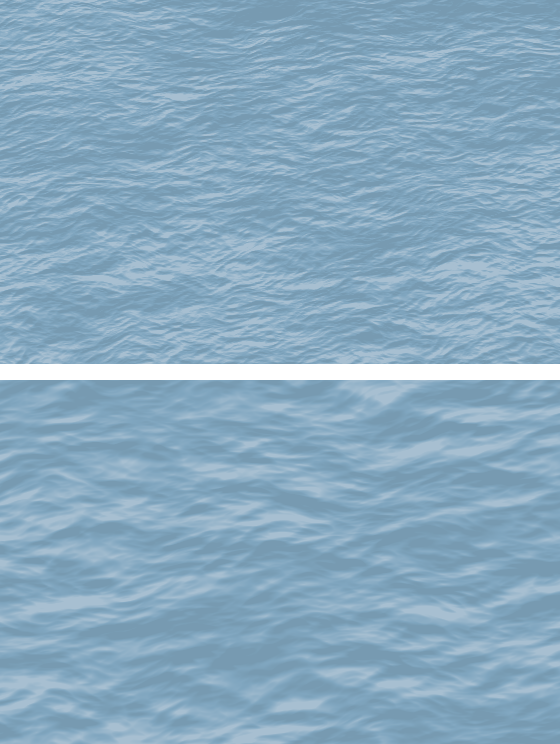
Top: the whole. Bottom: its middle third, enlarged.
Reproduce this texture procedurally as a WebGL 2 fragment shader.

```glsl
#version 300 es
precision highp float;
// Hazy open sea: wind ripples on a gentle swell, seen at a slant from above.

uniform vec2 u_resolution;
out vec4 fragColor;

// Water colours, from wave face to lit crest
const vec3 DEEP  = vec3(0.465, 0.605, 0.695);
const vec3 BLUE  = vec3(0.500, 0.650, 0.750);
const vec3 PALE  = vec3(0.560, 0.690, 0.780);
const vec3 SHEEN = vec3(0.655, 0.750, 0.820);

const int   OCTAVES      = 6;
const float BASE_FREQ    = 8.0;    // ripples per canvas height, largest scale
const float FREQ_STEP    = 1.8;
const float STRETCH      = 2.5;    // ripple length over thickness
const float TILT         = 0.13;   // mean crest direction, radians
const float TILT_SPREAD  = 0.20;
const float PERSPECTIVE  = 0.25;   // ripples tighten towards the top
const float SLOPE_STEP   = 0.006;  // sharpness of the large crests
const float CREST_GLOW   = 0.35;
const float PATCH_AMOUNT = 1.5;
const float NEAR_HAZE    = 0.55;   // paler water at the lower left
const float CONTRAST     = 1.0;

vec2 gradientAt(vec2 cell) {
  float angle = 6.28318 * fract(sin(dot(cell, vec2(127.1, 311.7))) * 43758.5);
  return vec2(cos(angle), sin(angle));
}

// Gradient noise, centred on zero
float noise(vec2 p) {
  vec2 i = floor(p), f = p - i;
  vec2 w = f * f * f * (f * (f * 6.0 - 15.0) + 10.0);
  vec2 e = vec2(1.0, 0.0);
  float a = dot(gradientAt(i), f);
  float b = dot(gradientAt(i + e.xy), f - e.xy);
  float c = dot(gradientAt(i + e.yx), f - e.yx);
  float d = dot(gradientAt(i + e.xx), f - e.xx);
  return mix(mix(a, b, w.x), mix(c, d, w.x), w.y);
}

// Distance from a crest line, slightly rounded at the top
float crestDistance(vec2 p) {
  float n = noise(p);
  return sqrt(n * n + 0.0004);
}

// Light on the ripples: bright behind each crest, dark on its near face
float rippleLight(vec2 p) {
  float light = 0.0;
  for (int i = 0; i < OCTAVES; i++) {
    float k = float(i);
    float freq = BASE_FREQ * pow(FREQ_STEP, k);
    float angle = TILT + TILT_SPREAD * sin(2.4 * k + 0.6);
    float c = cos(angle), s = sin(angle);
    vec2 q = vec2(c * p.x + s * p.y, c * p.y - s * p.x);
    q = q * freq * vec2(1.0 / STRETCH, 1.0) + 17.3 * k;

    float stepSize = min(0.25, freq * SLOPE_STEP);
    float here = crestDistance(q);
    float below = crestDistance(q - vec2(0.0, stepSize));
    float slope = (here - below) / stepSize;
    float glow = exp(-14.0 * here) - 0.22;

    float weight = exp(-pow((k - 2.5) / 2.2, 2.0));
    light += weight * (slope + CREST_GLOW * glow);
  }
  return light;
}

// Blend the four colours along the light scale
vec3 waterColour(float t) {
  vec3 colour = mix(DEEP, BLUE, clamp((t + 1.1) / 0.95, 0.0, 1.0));
  colour = mix(colour, PALE, clamp((t + 0.15) / 0.75, 0.0, 1.0));
  return mix(colour, SHEEN, clamp((t - 0.6) / 0.9, 0.0, 1.0));
}

void main() {
  vec2 p = gl_FragCoord.xy / u_resolution.y;
  vec2 uv = gl_FragCoord.xy / u_resolution;
  p.y *= 1.0 + PERSPECTIVE * p.y;

  // Bend the crests
  vec2 bent = p;
  bent.y += 0.05 * noise(p * 3.0 + 4.7);
  bent.y += 0.012 * noise(p * vec2(10.0, 14.0) + 31.0);

  // Wind patches and haze
  vec2 slanted = bent - vec2(0.0, TILT * bent.x);
  float patches = noise(slanted * vec2(1.6, 5.0) + 8.2)
                + 0.7 * noise(slanted * vec2(4.0, 13.0) + 52.6);
  float haze = NEAR_HAZE * (0.75 - uv.y - 0.5 * uv.x);

  float ripples = rippleLight(bent) * (1.0 + 0.5 * patches);
  float light = CONTRAST * (ripples + PATCH_AMOUNT * patches + haze);
  fragColor = vec4(waterColour(light), 1.0);
}
```
